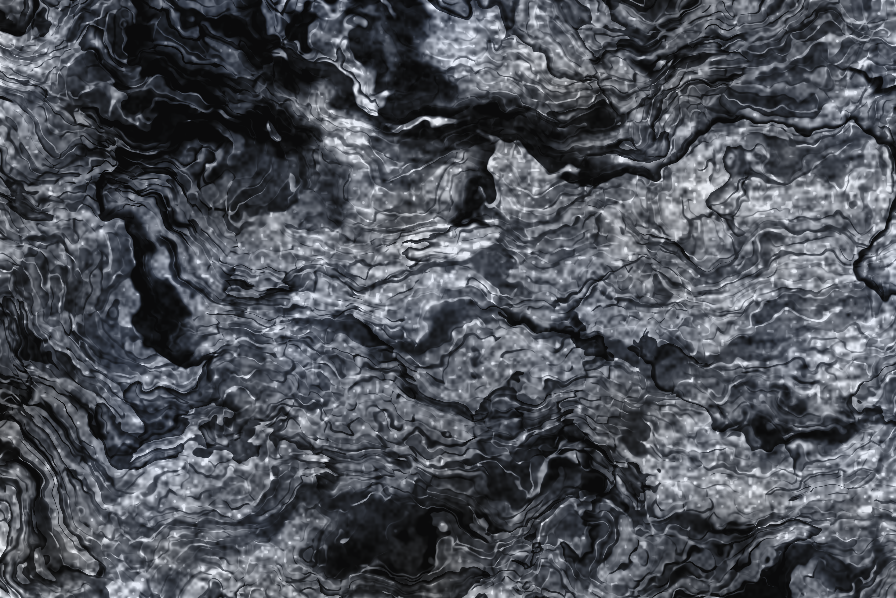
A Shadertoy shader for this texture:

```glsl
const vec3 COOL_TINT = vec3(-0.018, 0.002, 0.040);
const vec2 LIGHT_DIR = vec2(-0.45, 0.89);
const vec2 BEDDING = vec2(0.45, -0.20);   // slope and bend of the rock layers
const float LAYER_STRETCH = 0.62;
const float WARP = 0.13;
const float FACET_SCALE = 4.5;
const float FACET_SHARPNESS = 26.0;
const float FACET_WEIGHT = 0.45;
const float LIGHT_STEP = 0.003;
const float BASE_TONE = 0.365;
const float PATCH_CONTRAST = 0.36;
const float RELIEF_CONTRAST = 0.22;
const float GRAIN_CONTRAST = 0.48;
const float STREAK_CONTRAST = 0.38;
const float CRACK_DEPTH = 0.86;
const float SPARKLE = 0.26;

vec3 hash3(vec2 p) {
    vec3 q = fract(vec3(p.xyx) * vec3(0.1031, 0.1030, 0.0973));
    q += dot(q, q.yxz + 33.33);
    return fract((q.xxy + q.yzz) * q.zyx);
}

// Smooth lattice noise in -1..1
float noise(vec2 p) {
    vec2 i = floor(p), f = fract(p);
    f = f * f * (3.0 - 2.0 * f);
    float low = mix(hash3(i).x, hash3(i + vec2(1, 0)).x, f.x);
    float high = mix(hash3(i + vec2(0, 1)).x, hash3(i + vec2(1, 1)).x, f.x);
    return 2.0 * mix(low, high, f.y) - 1.0;
}

float fbm(vec2 p) {
    const mat2 TURN = mat2(1.6, 1.2, -1.2, 1.6);
    float sum = 0.0, gain = 0.53;
    for (int i = 0; i < 5; i++) {
        sum += gain * noise(p);
        p = TURN * p + 7.3;
        gain *= 0.5;
    }
    return sum;
}

// Cellular height: each cell is a tilted plane, blended at narrow seams
float facets(vec2 p) {
    vec2 cell = floor(p), f = p - cell;
    float height = 0.0, total = 1e-6;
    for (int y = -1; y <= 1; y++)
    for (int x = -1; x <= 1; x++) {
        vec2 o = vec2(x, y);
        vec3 h = hash3(cell + o);
        vec2 d = f - o - 0.1 - 0.8 * h.xy;
        vec2 tilt = 2.0 * fract(h.zx * 17.0) - 1.0;
        float w = exp(-FACET_SHARPNESS * dot(d, d));
        height += w * (h.z - 0.5 + dot(tilt, d));
        total += w;
    }
    return height / total;
}

// Slope towards the light, summed over facet sizes
float reliefShade(vec2 p) {
    float slope = 0.0, scale = FACET_SCALE;
    for (int i = 0; i < 4; i++) {
        vec2 c = p * scale + 17.0 * float(i);
        float reach = LIGHT_STEP * scale;
        slope += FACET_WEIGHT * (facets(c) - facets(c + LIGHT_DIR * reach)) / reach;
        scale *= 2.3;
    }
    return slope / sqrt(1.0 + slope * slope);
}

// Fissure along a noise contour: one crisp lip, one fading lip
float fissure(vec2 p, float width) {
    float level = fbm(p);
    float open = width * smoothstep(-0.25, 0.45, noise(p * 0.9 + 41.0));
    return smoothstep(-0.015, 0.0, level) * (1.0 - smoothstep(0.2 * open, open + 0.002, level))
         * smoothstep(0.0, 0.3 * width, open);
}

void mainImage(out vec4 fragColor, in vec2 fragCoord) {
    vec2 p = fragCoord / iResolution.y;

    // Curved, stretched and ragged layer coordinates
    vec2 bed = vec2(p.x, p.y + BEDDING.x * p.x + BEDDING.y * p.x * p.x);
    vec2 ragged = WARP * vec2(fbm(p * 5.0), fbm(p * 5.0 + 19.0));
    vec2 q = (bed + ragged) * vec2(LAYER_STRETCH, 1.0);

    // Broad tone and lit relief
    float worn = fbm(p * 3.2 + 5.0);
    float tone = BASE_TONE + PATCH_CONTRAST * worn + RELIEF_CONTRAST * reliefShade(q);

    // Fine grit and streaks along the layers
    float grain = 0.6 * noise(p * 165.0) + 0.5 * noise(p.yx * 95.0 + 3.0);
    float streak = noise((bed + 0.1 * ragged) * vec2(32.0, 125.0));
    float streakArea = smoothstep(-0.35, 0.3, worn);
    tone = max(tone, 0.05);
    tone *= 1.0 + GRAIN_CONTRAST * grain + STREAK_CONTRAST * streak * streakArea;
    tone += SPARKLE * smoothstep(0.5, 0.9, noise(p * 130.0 + 60.0)) * smoothstep(0.15, 0.5, tone);

    // Large clefts and small cracks
    float cleft = fissure(q * vec2(3.0, 3.6) + 2.0, 0.17);
    float crack = fissure(q * vec2(8.0, 9.5) + 11.0, 0.17);
    tone *= 1.0 - CRACK_DEPTH * max(cleft, 0.85 * crack);

    // Cool grey, bluer in some areas
    tone = clamp(tone, 0.04, 0.92);
    float blueness = 1.0 + 0.9 * fbm(p * 4.0 + 31.0);
    vec3 rock = tone + COOL_TINT * blueness * smoothstep(0.0, 0.25, tone);
    fragColor = vec4(clamp(rock, 0.0, 1.0), 1.0);
}
```
